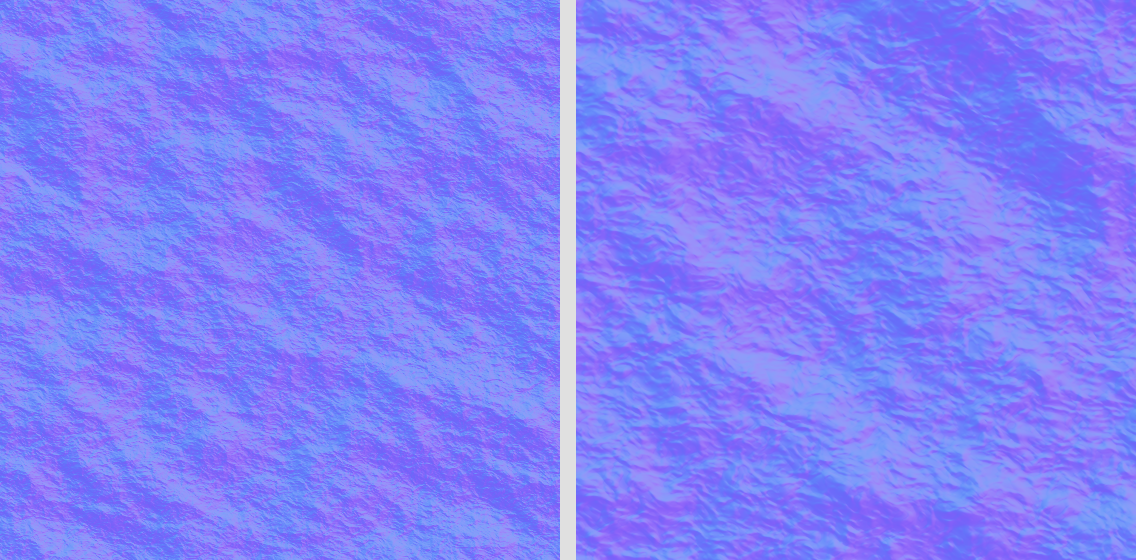
Left: the whole. Right: its middle third, enlarged.
A WebGL 2 fragment shader for this texture map:

```glsl
#version 300 es
precision highp float;
precision highp int;
// Tangent-space normal map of rough, flaky rock.
// A height field sums sheared gradient-noise octaves: broad slanting swells
// below, creased flat flakes above. Its softly limited slope becomes colour.

uniform vec2 u_resolution;
out vec4 fragColor;

const int OCTAVES = 8;
const float BASE_FREQUENCY = 6.0;
const float LACUNARITY = 1.75;
const float SAMPLE_STEP = 0.001;    // slope sampling distance, in canvas units
const float MAX_TILT = 0.26;        // longest sideways part of a normal
const float BLUE_LEVEL = 0.99;

// Integer hash of a lattice cell, giving a unit gradient.
vec2 cellGradient(ivec2 cell) {
    uvec2 c = uvec2(cell);
    uint h = c.x * 1597u ^ c.y * 51749u;
    h = (h ^ (h >> 15)) * 73244475u;
    h = (h ^ (h >> 13)) * 73244475u;
    h ^= h >> 16;
    float angle = float(h & 65535u) * (6.28319 / 65536.0);
    return vec2(cos(angle), sin(angle));
}

float gradientNoise(vec2 p) {
    vec2 base = floor(p);
    vec2 f = p - base;
    ivec2 cell = ivec2(base);
    vec2 w = f * f * f * (f * (f * 6.0 - 15.0) + 10.0);
    float a = dot(cellGradient(cell), f);
    float b = dot(cellGradient(cell + ivec2(1, 0)), f - vec2(1, 0));
    float c = dot(cellGradient(cell + ivec2(0, 1)), f - vec2(0, 1));
    float d = dot(cellGradient(cell + ivec2(1, 1)), f - vec2(1, 1));
    return mix(mix(a, b, w.x), mix(c, d, w.x), w.y);
}

// Stretches features along a line that falls to the right.
vec2 shearGrain(vec2 p, float stretch, float fall) {
    return vec2(p.x * stretch, p.y + p.x * fall);
}

// Absolute value with a narrow rounded crease.
float softAbs(float x, float radius) {
    return sqrt(x * x + radius * radius);
}

// Bends the domain so the flakes get ragged outlines.
vec2 warp(vec2 p, float frequency, float amount) {
    vec2 q = p * frequency;
    return p + amount * vec2(gradientNoise(q + 31.7), gradientNoise(q + 77.3));
}

float rockHeight(vec2 point) {
    vec2 p = warp(point, 45.0, 0.004);
    float height = 0.0;
    float frequency = BASE_FREQUENCY;
    for (int i = 0; i < OCTAVES; i++) {
        float fineness = float(i) / float(OCTAVES - 1);
        vec2 grain = shearGrain(p, mix(0.8, 0.65, fineness), mix(0.38, 0.14, fineness));
        float n = gradientNoise(grain * frequency + float(i) * 19.37);
        float creased = softAbs(n, 0.01);
        float relief = mix(n, creased, smoothstep(0.1, 0.5, fineness) * 0.38);
        height += relief * mix(0.46, 0.9, fineness) / frequency;
        frequency *= LACUNARITY;
    }
    return height;
}

vec2 heightSlope(vec2 p, float stepSize) {
    float here = rockHeight(p);
    float right = rockHeight(p + vec2(stepSize, 0.0));
    float above = rockHeight(p + vec2(0.0, stepSize));
    return vec2(right - here, above - here) / stepSize;
}

// Compresses steep slopes so the tilt never exceeds its limit.
vec3 limitedNormal(vec2 slope, float maxTilt) {
    vec2 tilt = -slope * maxTilt * inversesqrt(1.0 + dot(slope, slope));
    return vec3(tilt, sqrt(1.0 - dot(tilt, tilt)));
}

void main() {
    vec2 uv = gl_FragCoord.xy / u_resolution.y;
    vec3 normal = limitedNormal(heightSlope(uv, SAMPLE_STEP), MAX_TILT);
    vec3 color = normal * 0.5 + 0.5;
    color.b *= BLUE_LEVEL;
    fragColor = vec4(color, 1.0);
}
```
